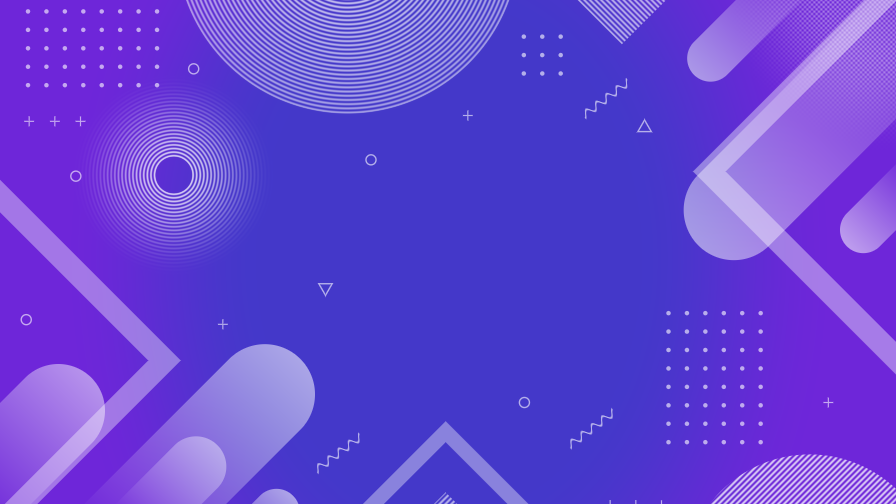
Reproduce this background procedurally as a Shadertoy shader.

```glsl
const float TAU = 6.2831853;
const vec2 DIAGONAL = vec2(0.7071);
float pixel; // size of one pixel in canvas units

float fill(float d) { return clamp(0.5 - d / pixel, 0.0, 1.0); }
float stroke(float d) { return fill(abs(d) - 0.006); }
float stripes(float x, float period) { return 0.5 + 0.5 * cos(TAU * x / period); }

void glaze(inout vec3 color, float alpha) { color = mix(color, vec3(1.0), alpha); }

// Rounded bar starting at "tip", fading along "dir"
float capsule(vec2 p, vec2 tip, float radius, vec2 dir, float fade) {
    vec2 q = p - tip;
    float along = dot(q, dir);
    float d = length(q - dir * max(along, 0.0)) - radius;
    return fill(d) * (1.0 - clamp((along + radius) / fade, 0.0, 1.0));
}

float dotGrid(vec2 p, vec2 corner, vec2 count) {
    vec2 q = (p - corner) / 0.158;
    vec2 cell = clamp(round(q), vec2(0.0), count - 1.0);
    return fill(length(q - cell) * 0.158 - 0.019);
}

float plusSign(vec2 q) {
    q = abs(q);
    return fill(max(min(q.x, q.y) - 0.005, max(q.x, q.y) - 0.042));
}

float triangle(vec2 q) {
    return stroke(max(abs(q.x) * 0.866 + q.y * 0.5, -q.y) - 0.033);
}

float squiggle(vec2 q) {
    const vec2 dir = vec2(0.795, 0.607);
    float along = dot(q, dir);
    float across = dot(q, vec2(-dir.y, dir.x));
    float wave = (across - 0.028 * sin(along * TAU / 0.11)) * 0.65;
    return stroke(wave) * fill(abs(along) - 0.245);
}

float chevron(float offset, float halfWidth) {
    return fill((abs(offset) - halfWidth) * 0.7071);
}

void mainImage(out vec4 fragColor, in vec2 fragCoord) {
    // Canvas is 7.68 by 4.32 units
    pixel = 4.32 / iResolution.y;
    vec2 p = fragCoord * pixel;

    // Blue centre, violet sides
    float side = length((p - vec2(3.85, 2.1)) * vec2(1.0, 0.75));
    vec3 color = mix(vec3(0.265, 0.22, 0.79), vec3(0.43, 0.15, 0.85), smoothstep(1.6, 3.3, side));

    // Concentric rings
    float r = length(p - vec2(1.49, 2.82));
    float ringFade = 1.0 - smoothstep(0.1, 0.87, r);
    glaze(color, stripes(r - 0.165, 0.031) * ringFade * fill(0.155 - r) * 0.75);
    r = length(p - vec2(2.98, 4.82));
    glaze(color, stripes(r - 1.465, 0.036) * fill(r - 1.475) * mix(0.75, 0.5, r / 1.47));

    // Halftone disc
    vec2 lattice = TAU * p / 0.04;
    r = length(p - vec2(7.6, 4.4));
    float halftone = 0.5 + 0.5 * cos(lattice.x) * cos(lattice.y);
    glaze(color, halftone * (1.0 - smoothstep(0.5, 1.4, r)) * 0.4);

    // Hatched disc and corners
    float hatch = stripes((p.x - p.y) * 0.7071, 0.036);
    float topCorner = (3.94 + abs(p.x - 5.33) - p.y) * 0.7071;
    float lowCorner = (p.y + abs(p.x - 3.82) - 0.1) * 0.7071;
    glaze(color, hatch * fill(length(p - vec2(6.94, -0.65)) - 1.075) * 0.75);
    glaze(color, stripes((p.x + p.y) * 0.7071, 0.034) * fill(topCorner) * 0.6);
    glaze(color, hatch * fill(lowCorner) * 0.6);

    // Capsules rising to the right
    glaze(color, 0.5 * capsule(p, vec2(6.09, 3.82), 0.20, DIAGONAL, 1.3));
    glaze(color, 0.5 * capsule(p, vec2(6.29, 2.52), 0.43, DIAGONAL, 2.8));
    glaze(color, 0.55 * capsule(p, vec2(7.40, 2.35), 0.20, DIAGONAL, 0.9));

    // Capsules falling to the left
    glaze(color, 0.5 * capsule(p, vec2(0.50, 0.80), 0.40, -DIAGONAL, 1.5));
    glaze(color, 0.55 * capsule(p, vec2(2.27, 0.94), 0.43, -DIAGONAL, 2.3));
    glaze(color, 0.4 * capsule(p, vec2(1.68, 0.32), 0.26, -DIAGONAL, 1.0));
    glaze(color, 0.55 * capsule(p, vec2(2.37, -0.07), 0.20, -DIAGONAL, 0.8));

    // Chevrons
    glaze(color, 0.37 * chevron(p.x + abs(p.y - 1.23) - 1.41, 0.14));
    glaze(color, 0.39 * chevron(p.x - abs(p.y - 2.85) - 6.08, 0.14));
    glaze(color, 0.37 * chevron(p.y + abs(p.x - 3.82) - 0.62, 0.09));

    // Dot grids
    float marks = dotGrid(p, vec2(0.24, 3.59), vec2(8, 5));
    marks = max(marks, dotGrid(p, vec2(4.49, 3.69), vec2(3, 3)));
    marks = max(marks, dotGrid(p, vec2(5.73, 0.53), vec2(6, 8)));

    // Plus signs: two rows of three, then scattered ones
    for (int i = 0; i < 3; i++) {
        vec2 q = p - vec2(0.22 * float(i), 0.0);
        marks = max(marks, plusSign(q - vec2(0.25, 3.28)));
        marks = max(marks, plusSign(q - vec2(5.23, -0.01)));
    }
    vec2 pluses[3] = vec2[](vec2(4.01, 3.33), vec2(1.91, 1.54), vec2(7.10, 0.87));
    for (int i = 0; i < 3; i++) marks = max(marks, plusSign(p - pluses[i]));

    // Small circles, triangles and squiggles
    vec2 circles[5] = vec2[](vec2(1.66, 3.73), vec2(0.65, 2.81), vec2(3.18, 2.95),
                             vec2(0.225, 1.58), vec2(4.495, 0.87));
    for (int i = 0; i < 5; i++) marks = max(marks, stroke(length(p - circles[i]) - 0.043));
    marks = max(marks, triangle(p - vec2(5.525, 3.225)));
    marks = max(marks, triangle(vec2(2.79, 1.855) - p));
    vec2 waves[3] = vec2[](vec2(5.195, 3.475), vec2(2.90, 0.435), vec2(5.07, 0.645));
    for (int i = 0; i < 3; i++) marks = max(marks, squiggle(p - waves[i]));
    glaze(color, marks * 0.6);

    fragColor = vec4(color, 1.0);
}
```
